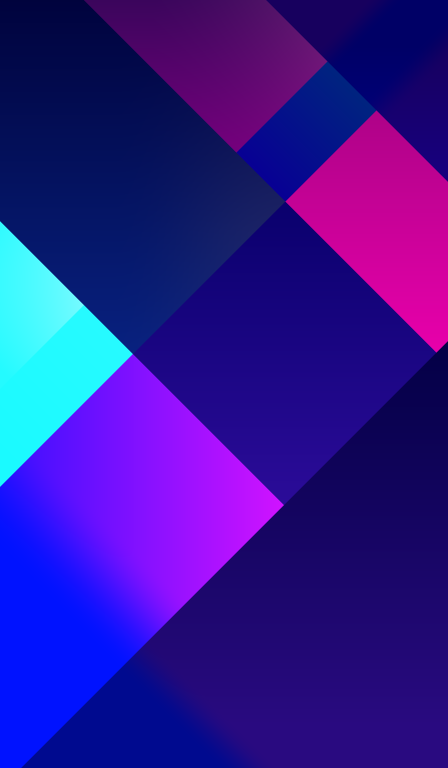
Reproduce this background procedurally as a Shadertoy shader.

```glsl
// Diagonal grid of glowing neon panels: cyan, violet, pink and deep indigo.

// Grid lines, in canvas heights: FALL lines run down-right, RISE lines run up-right
#define FALL_LOW  -0.288
#define FALL_MID   0.109
#define FALL_HIGH  0.3465
#define RISE_NEAR  0.5065
#define RISE_MID   0.634
#define RISE_FAR   1.0275
#define GLOW_EDGE -0.667

// Antialiased step across a diagonal line
float edge(float line, float coord) {
    return clamp((coord - line) * iResolution.y / 1.414 + 0.5, 0.0, 1.0);
}

// Linear ramp from 0 at a to 1 at b
float ramp(float a, float b, float x) {
    return clamp((x - a) / (b - a), 0.0, 1.0);
}

void mainImage(out vec4 fragColor, in vec2 fragCoord) {
    // x from the left, depth from the top, and the two diagonal coordinates
    float x = fragCoord.x / iResolution.y;
    float depth = 1.0 - fragCoord.y / iResolution.y;
    float rise = x + depth;
    float fall = x - depth;

    float pastNear = edge(RISE_NEAR, rise);
    float pastMid = edge(RISE_MID, rise);
    float pastFar = edge(RISE_FAR, rise);

    // Lower left strip: cyan panels, then violet fading into blue
    vec3 cyan = mix(vec3(0.10, 0.98, 1.0), vec3(0.15, 0.98, 1.0), ramp(-0.6, FALL_LOW, fall));
    vec3 paleCyan = mix(vec3(0.14, 0.98, 1.0), vec3(0.46, 0.98, 1.0),
                        ramp(-0.48, FALL_LOW, fall) * ramp(0.25, RISE_NEAR, rise));
    vec3 violet = mix(vec3(0.22, 0.06, 1.0), vec3(0.82, 0.07, 1.0), ramp(0.0, 0.37, x));
    violet = mix(vec3(0.0, 0.07, 1.0), violet, smoothstep(GLOW_EDGE - 0.05, GLOW_EDGE + 0.13, fall));
    vec3 lowStrip = mix(mix(paleCyan, cyan, pastNear), violet, pastMid);

    // Middle strip: navy above, indigo below
    vec3 navy = mix(vec3(0.0, 0.01, 0.24), vec3(0.03, 0.13, 0.50), ramp(0.0, 0.46, depth));
    navy += vec3(0.09, 0.05, -0.01) * smoothstep(0.15, 0.38, x) * ramp(0.0, 0.3, depth);
    vec3 indigo = mix(vec3(0.04, 0.0, 0.43), vec3(0.17, 0.045, 0.60), ramp(0.27, 0.66, depth));
    vec3 midStrip = mix(navy, indigo, pastMid);

    // Upper strip: plum, blue and pink panels
    vec3 plum = mix(vec3(0.23, 0.02, 0.36), vec3(0.46, 0.0, 0.49), ramp(0.0, 0.2, depth));
    plum += vec3(0.12, 0.08, 0.06) * ramp(0.2, 0.43, x) * ramp(FALL_MID, FALL_HIGH, fall);
    vec3 blue = mix(vec3(0.03, 0.0, 0.58), vec3(0.0, 0.14, 0.50), ramp(FALL_MID, FALL_HIGH, fall));
    vec3 pink = mix(vec3(0.68, 0.01, 0.53), vec3(0.91, 0.0, 0.67), ramp(0.14, 0.46, depth));
    vec3 highStrip = mix(mix(plum, blue, pastNear), pink, pastMid);

    // Top right corner: a soft blue band over dark indigo
    float band = smoothstep(RISE_NEAR - 0.03, RISE_NEAR + 0.02, rise)
               * (1.0 - smoothstep(RISE_MID - 0.03, RISE_MID + 0.03, rise));
    vec3 corner = mix(vec3(0.09, 0.0, 0.37), vec3(0.0, 0.0, 0.40), band);
    corner.b += 0.12 * ramp(0.06, 0.22, depth);

    // Bottom right field: near black indigo, lifted below, with a blue foot
    vec3 field = mix(vec3(0.015, 0.0, 0.28), vec3(0.16, 0.04, 0.50), ramp(0.46, 0.94, depth));
    field = mix(vec3(0.0, 0.04, 0.56), field, smoothstep(GLOW_EDGE - 0.05, GLOW_EDGE + 0.03, fall));

    // Assemble the strips
    vec3 color = mix(lowStrip, midStrip, edge(FALL_LOW, fall));
    color = mix(color, highStrip, edge(FALL_MID, fall));
    color = mix(color, field, pastFar);
    color = mix(color, corner, edge(FALL_HIGH, fall));

    fragColor = vec4(color, 1.0);
}
```
